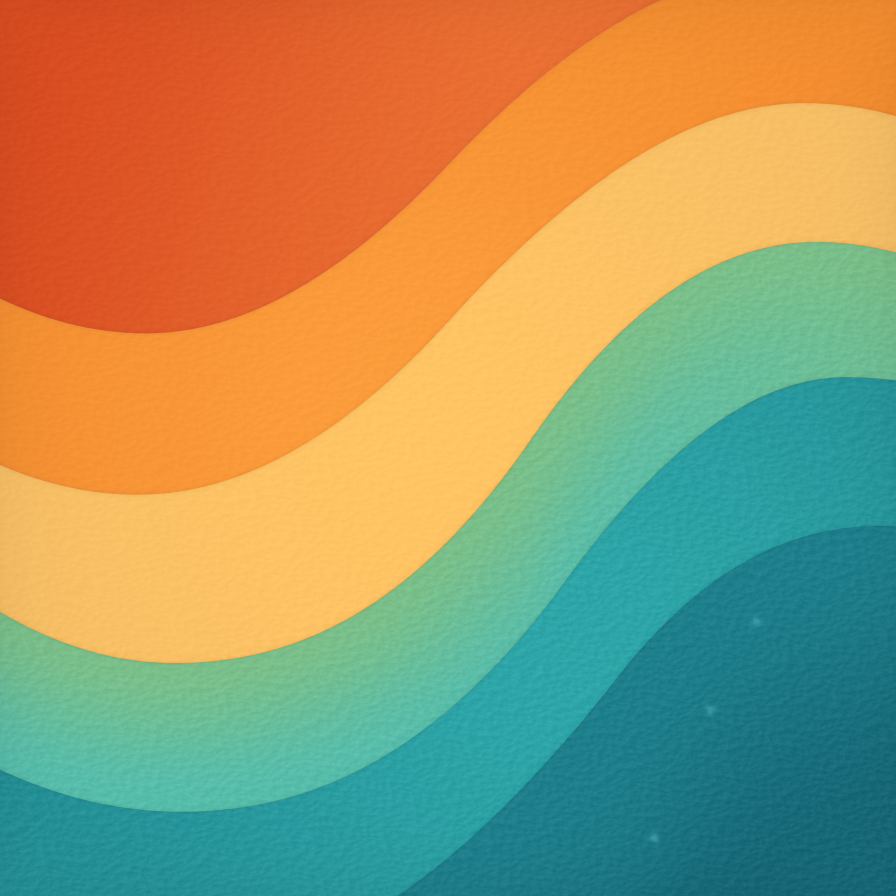
Reproduce this background procedurally as a WebGL 1 fragment shader.

```glsl
precision highp float;
// Six flowing ribbons, from red through gold to deep teal, on embossed paper.
// Each border is a smooth trough-to-crest curve; ribbons are layered downward
// with soft gradients, cellular paper relief and three faint specks.
uniform vec2 u_resolution;

vec2 hash2(vec2 cell) {
  vec2 q = vec2(dot(cell, vec2(127.1, 311.7)), dot(cell, vec2(269.5, 183.3)));
  return fract(sin(q) * 43758.55);
}

// Distance to the nearest scattered point
float cellular(vec2 p) {
  vec2 base = floor(p);
  float nearest = 2.0;
  for (int j = -1; j <= 1; j++) {
    for (int i = -1; i <= 1; i++) {
      vec2 cell = base + vec2(float(i), float(j));
      nearest = min(nearest, length(cell + hash2(cell) - p));
    }
  }
  return nearest;
}

// Slanted light on the cellular height field
float paperRelief(vec2 p, vec2 scale) {
  vec2 q = p * scale;
  q += 0.35 * sin(q.yx * 0.73 + 1.7 * sin(q * 0.31));
  return cellular(q + vec2(0.16, -0.22)) - cellular(q - vec2(0.16, -0.22));
}

// Cubic from a to b with given end slopes
float hermite(float x, vec2 a, vec2 b, float slopeA, float slopeB) {
  float span = b.x - a.x;
  float t = clamp((x - a.x) / span, 0.0, 1.0);
  float s = 1.0 - t;
  return mix(a.y, b.y, t * t * (3.0 - 2.0 * t))
       + span * t * s * (slopeA * s - slopeB * t);
}

// Border height: cubic halves between the extrema, parabolas outside
float waveHeight(float x, vec2 trough, vec2 mid, vec2 crest, float slope, float bend) {
  float rise = x < mid.x ? hermite(x, trough, mid, 0.0, slope)
                         : hermite(x, mid, crest, slope, 0.0);
  float before = max(trough.x - x, 0.0);
  float after = max(x - crest.x, 0.0);
  return rise + bend * (before * before - after * after);
}

// Approximate distance below a border, negative above it
float depthBelow(vec2 p, vec2 trough, vec2 mid, vec2 crest, float slope, float bend) {
  float h = waveHeight(p.x, trough, mid, crest, slope, bend);
  float ahead = waveHeight(p.x + 0.002, trough, mid, crest, slope, bend);
  float grade = (ahead - h) / 0.002;
  return (h - p.y) / sqrt(1.0 + grade * grade);
}

// Cover the lower side of a border, with a thin crease along it
vec3 layer(vec3 upper, vec3 lower, float depth, float pixel) {
  vec3 colour = mix(upper, lower, smoothstep(-0.7 * pixel, 0.7 * pixel, depth));
  return colour * (1.0 - 0.06 * exp(-abs(depth) * 500.0));
}

// Small irregular glint
float speck(vec2 p, vec2 centre, float radius) {
  vec2 d = p - centre;
  float wobble = 1.0 + 0.35 * sin(3.0 * atan(d.y, d.x + 0.0001) + centre.x * 40.0);
  return exp(-dot(d, d) / (radius * radius * wobble));
}

void main() {
  vec2 p = gl_FragCoord.xy / u_resolution;
  float pixel = 1.0 / min(u_resolution.x, u_resolution.y);

  // Borders, top to bottom
  float dOrange = depthBelow(p, vec2(0.163, 0.628), vec2(0.500, 0.816), vec2(0.898, 1.039), 1.06, 1.47);
  float dGold = depthBelow(p, vec2(0.154, 0.448), vec2(0.500, 0.641), vec2(0.898, 0.885), 1.10, 1.40);
  float dGreen = depthBelow(p, vec2(0.195, 0.260), vec2(0.592, 0.509), vec2(0.911, 0.730), 1.45, 1.50);
  float dTeal = depthBelow(p, vec2(0.202, 0.094), vec2(0.632, 0.353), vec2(0.944, 0.579), 1.38, 1.15);
  float dDeep = depthBelow(p, vec2(0.215, -0.081), vec2(0.690, 0.245), vec2(0.983, 0.413), 1.28, 1.40);

  // Ribbon gradients
  float centreGlow = exp(-5.0 * dot(p - 0.5, p - 0.5));
  float warmth = smoothstep(0.0, 0.65, p.x + 0.3 * (1.0 - p.y));
  vec3 red = mix(vec3(0.85, 0.30, 0.13), vec3(0.92, 0.44, 0.20), warmth);
  vec3 orange = mix(vec3(0.95, 0.54, 0.18), vec3(0.99, 0.62, 0.24), centreGlow);
  vec3 gold = mix(vec3(0.96, 0.74, 0.40), vec3(1.0, 0.77, 0.39), centreGlow);
  float cooling = smoothstep(0.0, 0.15, dGreen) * (1.0 - 0.65 * smoothstep(0.55, 1.0, p.x));
  vec3 green = mix(vec3(0.48, 0.75, 0.54), vec3(0.34, 0.74, 0.67), cooling);
  float tealLight = exp(-4.0 * dot(p - vec2(0.62, 0.28), p - vec2(0.62, 0.28)));
  vec3 teal = mix(vec3(0.13, 0.54, 0.57), vec3(0.18, 0.65, 0.66), tealLight);
  vec3 deep = mix(vec3(0.12, 0.50, 0.55), vec3(0.09, 0.41, 0.47), smoothstep(0.0, 0.35, dDeep));

  vec3 colour = layer(red, orange, dOrange, pixel);
  colour = layer(colour, gold, dGold, pixel);
  colour = layer(colour, green, dGreen, pixel);
  colour = layer(colour, teal, dTeal, pixel);
  colour = layer(colour, deep, dDeep, pixel);

  // Specks on the deepest ribbon
  for (int i = 0; i < 3; i++) {
    float k = float(i);
    vec2 centre = vec2(0.844, 0.306) - k * vec2(0.045, 0.0755) - k * k * vec2(0.006, 0.0225);
    colour = mix(colour, vec3(0.28, 0.68, 0.70), 0.65 * speck(p, centre, 0.005));
  }

  // Paper relief, stronger on the cool ribbons, and darker canvas rims
  float relief = paperRelief(p, vec2(95.0, 150.0)) + 0.6 * paperRelief(p + 3.7, vec2(210.0, 290.0));
  colour += relief * mix(0.018, 0.038, smoothstep(-0.02, 0.02, dGreen));
  vec2 rim = min(p, 1.0 - p);
  colour *= 1.0 - 0.04 * exp(-min(rim.x, rim.y) * 30.0);
  gl_FragColor = vec4(clamp(colour, 0.0, 1.0), 1.0);
}
```
